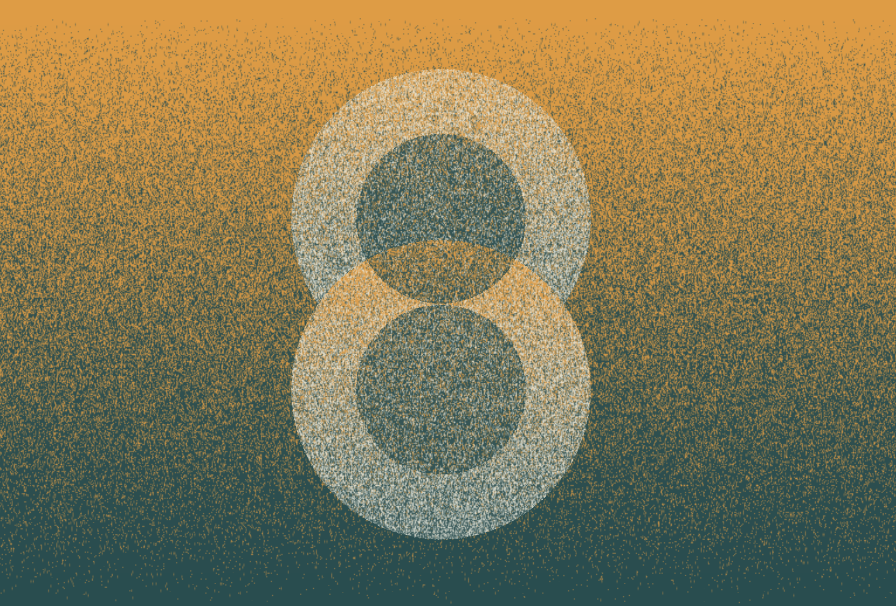
This background is drawn by a Shadertoy shader. Its source:

```glsl
const vec3 AMBER = vec3(0.87, 0.61, 0.27);
const vec3 TEAL  = vec3(0.16, 0.30, 0.31);
const vec3 CHALK = vec3(0.90, 0.90, 0.85);

// Geometry, in units of canvas height, x measured from the middle
const vec2  UPPER_CENTER = vec2(-0.0116, 0.639);
const vec2  LOWER_CENTER = vec2(-0.0116, 0.357);
const float OUTER_RADIUS = 0.247;
const float INNER_RADIUS = 0.140;

// Grain
const float GRAIN_ROWS     = 518.0;
const float TEAL_CONTRAST  = 0.86;
const float CHALK_CONTRAST = 0.76;
const float STREAK_LENGTH  = 2.0;
const float STREAK_SHARE   = 0.45;
const float SOLID_BAND     = 0.03;
const float FADE_POWER     = 1.25;

float hash(vec2 p) {
    vec3 q = fract(p.xyx * 0.1031);
    q += dot(q, q.yzx + 33.33);
    return fract((q.x + q.y) * q.z);
}

float speck(vec2 cell, float density) {
    return 1.0 - step(density, hash(cell));
}

// Blended specks: soft grain whose mean equals the density
float softSpecks(vec2 p, float density) {
    vec2 cell = floor(p), f = fract(p);
    float low  = mix(speck(cell, density), speck(cell + vec2(1.0, 0.0), density), f.x);
    float high = mix(speck(cell + vec2(0.0, 1.0), density), speck(cell + 1.0, density), f.x);
    return mix(low, high, f.y);
}

// Round grains mixed with upright streaks
float grainMask(float density, vec2 grainPos, float seed, float contrast) {
    float grain  = softSpecks(grainPos + seed, density);
    float streak = softSpecks(grainPos / vec2(1.0, STREAK_LENGTH) + seed + 137.5, density);
    return mix(density, mix(grain, streak, STREAK_SHARE), contrast);
}

float disc(vec2 p, vec2 center, float radius) {
    float edge = 0.75 / iResolution.y;
    return 1.0 - smoothstep(-edge, edge, length(p - center) - radius);
}

// Position down a circle: 0 at its top, 1 at its bottom
float descent(vec2 p, vec2 center, float radius) {
    return clamp((center.y + radius - p.y) / (2.0 * radius), 0.0, 1.0);
}

void mainImage(out vec4 fragColor, in vec2 fragCoord) {
    vec2 p = fragCoord / iResolution.y;
    vec2 grainPos = p * GRAIN_ROWS;
    p.x -= 0.5 * iResolution.x / iResolution.y;

    // Densities of specks: x is teal, y is chalk
    float fall = clamp((1.0 - p.y - SOLID_BAND) / (1.0 - SOLID_BAND), 0.0, 1.0);
    vec2 density = vec2(1.0 - pow(1.0 - fall, FADE_POWER), 0.0);

    float upperOuter = disc(p, UPPER_CENTER, OUTER_RADIUS);
    float upperInner = disc(p, UPPER_CENTER, INNER_RADIUS);
    float lowerOuter = disc(p, LOWER_CENTER, OUTER_RADIUS);
    float lowerInner = disc(p, LOWER_CENTER, INNER_RADIUS);

    // Upper ring and its core
    float t = descent(p, UPPER_CENTER, OUTER_RADIUS);
    density = mix(density, mix(vec2(0.10, 0.36), vec2(1.0, 0.45), t), upperOuter);
    t = descent(p, UPPER_CENTER, INNER_RADIUS);
    density = mix(density, mix(vec2(0.68, 0.18), vec2(0.95, 0.18), t), upperInner);

    // Lower ring, its overlap with the upper core, then its own core
    t = descent(p, LOWER_CENTER, OUTER_RADIUS);
    vec2 lowerRing = mix(vec2(0.04, 0.22), vec2(1.0, 0.40), t);
    lowerRing.y = mix(lowerRing.y, 0.40, smoothstep(0.1, 0.45, t));
    vec2 overlap = mix(vec2(0.43, 0.08), vec2(0.68, 0.10), smoothstep(0.0, 0.22, t));
    density = mix(density, mix(lowerRing, overlap, upperInner), lowerOuter);
    t = descent(p, LOWER_CENTER, INNER_RADIUS);
    density = mix(density, mix(vec2(0.70, 0.18), vec2(0.86, 0.18), t), lowerInner);

    // Grain
    vec3 color = mix(AMBER, TEAL, grainMask(density.x, grainPos, 11.0, TEAL_CONTRAST));
    color = mix(color, CHALK, grainMask(density.y, grainPos, 419.0, CHALK_CONTRAST));
    fragColor = vec4(color, 1.0);
}
```
